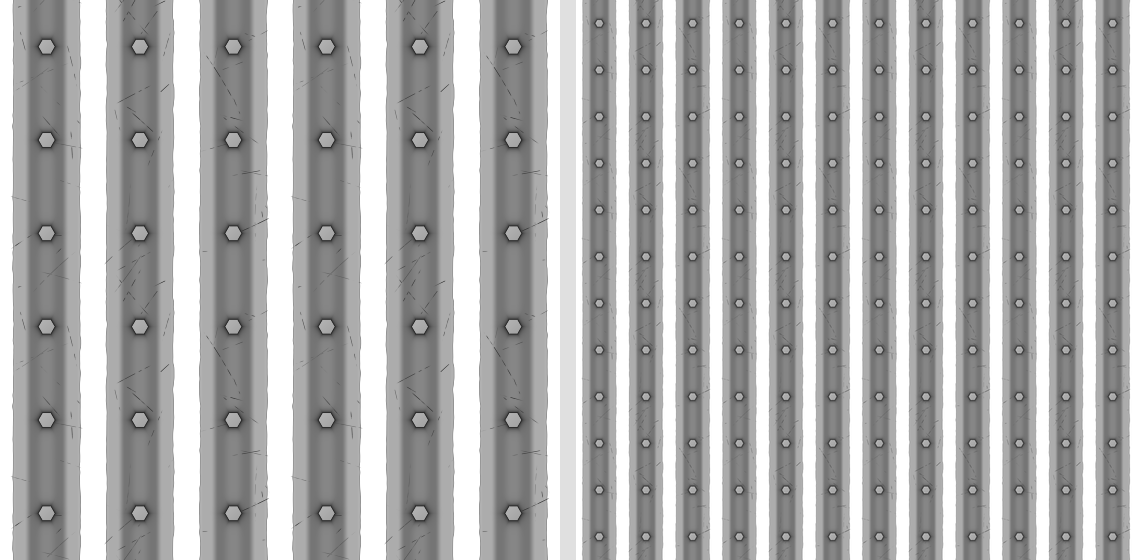
Left, the tile; right, the same tile 2 across and 2 down.
Give the GLSL for this pattern, as a WebGL 1 fragment shader.

```glsl
precision highp float;
// Six upright steel beams on white, each with six hexagonal bolts.
// A shaded channel profile is worn by ragged edges and broken scratches;
// the wear comes from wrapped hashes and repeats every three cells, so it tiles.

uniform vec2 u_resolution;

const float CELLS = 6.0;          // beams across, bolts down
const float WEAR_PERIOD = 3.0;    // cells before the wear repeats, divides CELLS
const float BEAM_HALF = 0.362;    // lengths are in cells
const float EDGE_WOBBLE = 0.022;
const float BOLT_APOTHEM = 0.084;
const float BOLT_OUTLINE = 0.010;
const float SHADOW_REACH = 0.028;
const float SCRATCH_HALF = 0.0032;
const int SCRATCHES = 6;          // per cell

const float BACKGROUND = 1.0;
const float FLANGE = 0.675;
const float WEB_EDGE = 0.46;
const float WEB_MID = 0.525;
const float BOLT_FACE = 0.67;
const float OUTLINE_TONE = 0.17;
const float SCRATCH_TONE = 0.22;

float hash(vec2 p) {
  vec3 q = fract(p.xyx * 0.1031);
  q += dot(q, q.yzx + 33.33);
  return fract((q.x + q.y) * q.z);
}

// 1D value noise that wraps after a whole number of steps
float wrapNoise(float t, float period, float seed) {
  float i = floor(t);
  float f = t - i;
  float a = hash(vec2(mod(i, period), seed));
  float b = hash(vec2(mod(i + 1.0, period), seed));
  return mix(a, b, f * f * (3.0 - 2.0 * f));
}

// Signed distance to a hexagon with flat top and bottom
float hexagon(vec2 p, float apothem) {
  p = abs(p);
  return max(p.y, p.x * 0.866 + p.y * 0.5) - apothem;
}

// Distance inside the ragged beam edge
float beamInside(float x, float y, float column) {
  float seed = 7.0 + column * 2.0 + step(0.0, x);
  float coarse = wrapNoise(y * 6.0, 6.0 * WEAR_PERIOD, seed);
  float fine = wrapNoise(y * 17.0, 17.0 * WEAR_PERIOD, seed + 20.0);
  return BEAM_HALF - abs(x) + EDGE_WOBBLE * (0.6 * coarse + 0.4 * fine - 0.5);
}

float beamShade(float x, float inside) {
  float ax = abs(x);
  float web = mix(WEB_MID, WEB_EDGE, smoothstep(0.02, 0.13, ax));
  float shade = mix(web, FLANGE, smoothstep(0.16, 0.24, ax));
  shade += 0.02 * smoothstep(0.325, 0.345, ax);
  return shade * (1.0 - 0.22 * (1.0 - smoothstep(0.0, 0.016, inside)));
}

// One thin, slightly bent and broken stroke around a random centre
float scratch(vec2 p, vec2 cell, float k, float px) {
  vec2 key = cell + vec2(11.0 * k + 5.0, 17.0 * k + 3.0);
  vec2 centre = vec2(hash(key) * 0.8 - 0.4, hash(key + 41.0) - 0.5);
  float angle = 3.14159 * hash(key + 83.0);
  float halfLength = mix(0.06, 0.34, hash(key + 127.0));
  vec2 dir = vec2(cos(angle), sin(angle));
  vec2 q = p - centre;
  q = vec2(dot(q, dir), dot(q, vec2(-dir.y, dir.x)));
  q.y += (hash(key + 171.0) - 0.5) * 0.3 * q.x * q.x;
  float line = 1.0 - smoothstep(0.0, SCRATCH_HALF + 0.6 * px, abs(q.y));
  float ends = 1.0 - smoothstep(0.7, 1.0, abs(q.x) / halfLength);
  float gaps = smoothstep(0.25, 0.7, wrapNoise(q.x * 26.0 + 40.0, 97.0, key.x + key.y));
  return line * ends * gaps * mix(0.25, 0.8, hash(key + 211.0));
}

float scratches(vec2 p, vec2 cell, float px) {
  float mark = 0.0;
  for (int row = -1; row <= 1; row++) {
    vec2 offset = vec2(0.0, float(row));
    vec2 id = mod(cell + offset, WEAR_PERIOD);
    for (int k = 0; k < SCRATCHES; k++) {
      mark = max(mark, scratch(p - offset, id, float(k), px));
    }
  }
  return mark;
}

void main() {
  vec2 grid = gl_FragCoord.xy / u_resolution * CELLS;
  vec2 cell = floor(grid);
  vec2 p = grid - cell - 0.5;
  float px = CELLS / min(u_resolution.x, u_resolution.y);

  // Beam and the contact shadow round its bolt
  float inside = beamInside(p.x, grid.y, mod(cell.x, WEAR_PERIOD));
  float hex = hexagon(p, BOLT_APOTHEM);
  float steel = beamShade(p.x, inside);
  steel *= 1.0 - 0.5 * exp(-max(hex, 0.0) / SHADOW_REACH);
  float tone = mix(BACKGROUND, steel, smoothstep(-0.5 * px, 0.5 * px, inside));

  // Scratches fade just past the edge
  float wear = scratches(p, cell, px) * smoothstep(-0.025, 0.0, inside);
  tone = mix(tone, SCRATCH_TONE, wear);

  // Bolt: dark outline, then a gently lit face
  float face = BOLT_FACE + 0.25 * (p.y - p.x);
  tone = mix(tone, OUTLINE_TONE, 1.0 - smoothstep(-0.5 * px, 0.5 * px, hex));
  tone = mix(tone, face, 1.0 - smoothstep(-0.5 * px, 0.5 * px, hex + BOLT_OUTLINE));

  gl_FragColor = vec4(vec3(tone), 1.0);
}
```
